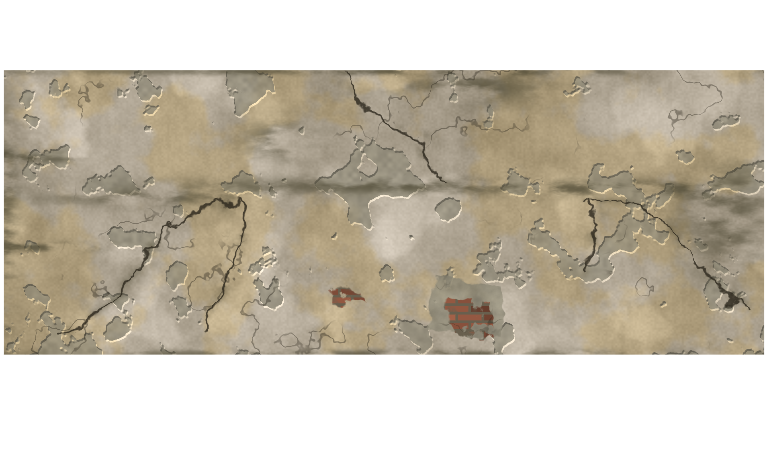
A Shadertoy shader for this texture:

```glsl
// A wide panel of old weathered plaster on a white ground.
// Layered noise makes the mottling, chips and grime; warped segments make
// the cracks, and two holes in the plaster bare a few red bricks.

const vec3 WHITE = vec3(1.0);
const vec3 SHADE = vec3(0.48, 0.44, 0.36);
const vec3 PLASTER = vec3(0.65, 0.61, 0.54);
const vec3 LIME = vec3(0.85, 0.81, 0.75);
const vec3 CHIP_GREY = vec3(0.56, 0.54, 0.47);
const vec3 GRIME = vec3(0.31, 0.29, 0.21);
const vec3 CRACK_DARK = vec3(0.17, 0.15, 0.11);
const vec3 BRICK_RED = vec3(0.52, 0.31, 0.23);
const vec3 OCHRE_TINT = vec3(1.03, 0.98, 0.84);

// Stains: centre, half size
const vec4 STAINS[11] = vec4[11](
    vec4(0.83, 0.587, 0.45, 0.020), vec4(1.38, 0.580, 0.28, 0.018),
    vec4(0.33, 0.560, 0.22, 0.018), vec4(1.06, 0.805, 0.17, 0.035),
    vec4(0.07, 0.650, 0.12, 0.012), vec4(0.10, 0.450, 0.16, 0.013),
    vec4(0.62, 0.690, 0.08, 0.045), vec4(0.01, 0.520, 0.03, 0.250),
    vec4(0.85, 0.842, 0.90, 0.010), vec4(0.85, 0.213, 0.90, 0.010),
    vec4(1.62, 0.520, 0.10, 0.110));

// Cracks: start, end
const vec4 CRACKS[11] = vec4[11](
    vec4(0.75, 0.83, 0.82, 0.74), vec4(0.82, 0.74, 0.93, 0.69),
    vec4(0.93, 0.69, 1.00, 0.60), vec4(0.53, 0.56, 0.40, 0.53),
    vec4(0.40, 0.53, 0.29, 0.37), vec4(0.29, 0.37, 0.13, 0.25),
    vec4(0.53, 0.56, 0.52, 0.39), vec4(0.52, 0.39, 0.46, 0.27),
    vec4(1.30, 0.56, 1.46, 0.52), vec4(1.46, 0.52, 1.65, 0.30),
    vec4(1.31, 0.56, 1.31, 0.41));

float hash(vec2 p) {
    return fract(sin(dot(p, vec2(127.1, 311.7))) * 43758.5453);
}

float noise(vec2 p) {
    vec2 i = floor(p), f = fract(p);
    f = f * f * (3.0 - 2.0 * f);
    return mix(mix(hash(i), hash(i + vec2(1, 0)), f.x),
               mix(hash(i + vec2(0, 1)), hash(i + vec2(1, 1)), f.x), f.y);
}

float fbm(vec2 p) {
    float sum = 0.0, amp = 0.516;
    for (int i = 0; i < 5; i++) {
        sum += amp * noise(p);
        p = mat2(1.6, 1.2, -1.2, 1.6) * p + 7.3;
        amp *= 0.5;
    }
    return sum;
}

float segmentDist(vec2 p, vec2 a, vec2 b) {
    vec2 pa = p - a, ba = b - a;
    return length(pa - ba * clamp(dot(pa, ba) / dot(ba, ba), 0.0, 1.0));
}

float boxDist(vec2 p, vec2 centre, vec2 halfSize) {
    vec2 d = abs(p - centre) - halfSize;
    return length(max(d, 0.0)) + min(max(d.x, d.y), 0.0);
}

// Flaked spots, denser along the middle seam and the foot
float chips(vec2 p) {
    float seam = exp(-pow((p.y - 0.59) / 0.045, 2.0));
    float foot = exp(-pow((p.y - 0.21) / 0.07, 2.0));
    float level = 0.67 - 0.11 * seam - 0.07 * foot;
    return smoothstep(level, level + 0.025, fbm(p * 15.0 + 31.0));
}

float grime(vec2 p) {
    float streaks = fbm(p * vec2(14.0, 38.0) + 5.0);
    float sum = 0.0;
    for (int i = 0; i < 11; i++) {
        vec2 d = (p - STAINS[i].xy) / STAINS[i].zw;
        sum += exp(-dot(d, d));
    }
    return min(sum, 1.1) * smoothstep(0.32, 0.72, streaks);
}

// x: dark line, y: soft dirt beside it
vec2 cracks(vec2 p, float px) {
    vec2 bend = vec2(fbm(p * 17.0), fbm(p * 17.0 + 40.0)) - 0.5;
    vec2 q = p + 0.075 * bend;
    float d = 1.0;
    for (int i = 0; i < 11; i++)
        d = min(d, segmentDist(q, CRACKS[i].xy, CRACKS[i].zw));
    float width = 0.0035 * noise(p * 28.0 + 3.0);
    return vec2(1.0 - smoothstep(width * 0.4, width + px, d), exp(-d * 70.0));
}

// Thin veins along the level lines of noise, kept in scattered places
float hairlines(vec2 p, float px) {
    float vein = abs(fbm(p * 9.0 + 60.0) - 0.5);
    float place = smoothstep(0.54, 0.66, fbm(p * 5.0 + 80.0));
    return place * (1.0 - smoothstep(0.002, 0.008 + 3.0 * px, vein));
}

vec3 brickwork(vec2 p, float px) {
    vec2 size = vec2(0.058, 0.019);
    float row = floor(p.y / size.y);
    vec2 cell = vec2(floor(p.x / size.x + 0.5 * mod(row, 2.0)), row);
    vec2 local = vec2(fract(p.x / size.x + 0.5 * mod(row, 2.0)), fract(p.y / size.y));
    float edge = boxDist((local - 0.5) * size, vec2(0.0), size * 0.5 - 0.003);
    float face = 1.0 - smoothstep(-px * 0.5, px * 0.5, edge);
    float worn = smoothstep(0.25, 0.4, hash(cell) * 0.6 + 0.5 * fbm(p * 35.0));
    vec3 brick = BRICK_RED * (0.75 + 0.5 * hash(cell + 9.0));
    return mix(SHADE * 0.85, brick, face * worn);
}

vec3 plaster(vec2 p) {
    float broad = fbm(p * 4.5) - 0.5;
    float medium = fbm(p * vec2(24.0, 20.0) + 12.0) - 0.5;
    float grain = noise(p * 230.0) - 0.5;
    float pale = smoothstep(0.5, 0.64, fbm(p * 7.0 + 22.0));
    float tone = 0.1 + 0.75 * broad + 0.62 * medium + 0.22 * grain + 0.4 * pale;
    vec3 col = mix(PLASTER, LIME, clamp(tone, 0.0, 1.0));
    col = mix(col, SHADE, clamp(-tone * 1.2, 0.0, 1.0));
    float ochre = smoothstep(0.5, 0.63, fbm(p * 8.0 + 51.0));
    return col * mix(vec3(1.0), OCHRE_TINT, ochre * 0.8);
}

void mainImage(out vec4 fragColor, in vec2 fragCoord) {
    vec2 p = fragCoord / iResolution.y;
    float px = 1.0 / iResolution.y;
    float aspect = iResolution.x * px;
    vec3 col = plaster(p);

    // Flaked chips with a shaded upper rim
    float chip = chips(p);
    float rim = chip - chips(p + vec2(-0.002, 0.004));
    col = mix(col, CHIP_GREY * (0.9 + 0.2 * noise(p * 90.0)), chip * 0.7);
    col *= 1.0 - 0.3 * rim;

    // Holes down to grey render, then brick
    vec2 ragged = p + 0.06 * (vec2(fbm(p * 16.0 + 2.0), fbm(p * 16.0 + 70.0)) - 0.5);
    float render = boxDist(ragged, vec2(1.04, 0.32), vec2(0.08, 0.058));
    float bare = min(boxDist(ragged, vec2(1.045, 0.295), vec2(0.048, 0.038)),
                     boxDist(ragged, vec2(0.767, 0.342), vec2(0.028, 0.010)));
    float patchy = fbm(p * 30.0 + 17.0);
    col = mix(col, CHIP_GREY * (0.75 + 0.5 * patchy), 0.85 * (1.0 - smoothstep(0.0, 2.0 * px, render)));
    float open = (1.0 - smoothstep(-px, px, bare)) * smoothstep(0.34, 0.42, patchy);
    col = mix(col, brickwork(p, px), open);

    // Grime and cracks
    vec2 crack = cracks(p, px);
    col = mix(col, GRIME, 0.72 * grime(p));
    col = mix(col, GRIME, 0.45 * crack.y * smoothstep(0.4, 0.7, fbm(p * 26.0 + 90.0)));
    col = mix(col, CRACK_DARK, 0.8 * crack.x);
    col = mix(col, CRACK_DARK, 0.4 * hairlines(p, px));

    // Panel cut out of the white ground
    float panel = boxDist(p, vec2(aspect * 0.5, 0.528), vec2(aspect * 0.495, 0.316));
    col = mix(col, WHITE, smoothstep(-0.5 * px, 0.5 * px, panel));
    fragColor = vec4(col, 1.0);
}
```
